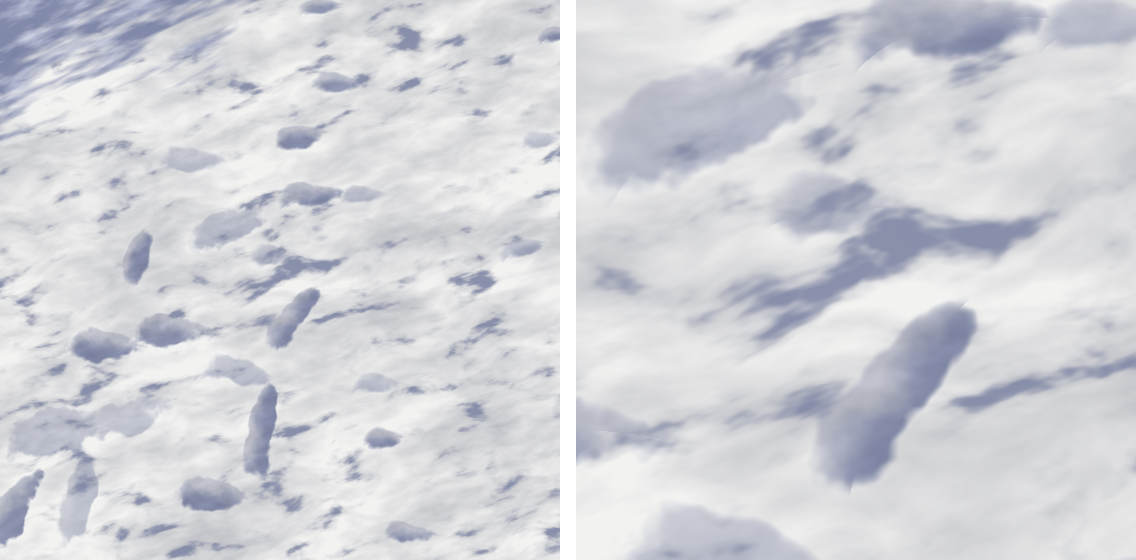
Left, the full canvas; right, a detail of the centre.
Write a Shadertoy shader that draws this texture.

```glsl
const vec3 SNOW_SHADE  = vec3(0.755, 0.760, 0.780);
const vec3 SNOW_BRIGHT = vec3(0.950, 0.950, 0.945);
const vec3 SMUDGE      = vec3(0.690, 0.700, 0.740);
const vec3 DENT_DEEP   = vec3(0.490, 0.520, 0.640);
const vec3 DENT_PALE   = vec3(0.730, 0.735, 0.775);
const vec3 SLOPE_BLUE  = vec3(0.520, 0.550, 0.680);
const float GRAIN_ANGLE = 0.28;
const float SLOPE_ANGLE = 0.42;
const float EDGE_SOFTNESS = 0.008;
const float SNOW_LEVEL = 0.63;
const float MARK_THRESHOLD = 0.20;
const float MARK_SOFTNESS = 0.24;
const int TRAIL_PRINTS = 9;
const int STRAY_PRINTS = 7;

float hash(vec2 p) {
    vec3 q = fract(p.xyx * vec3(0.1031, 0.1030, 0.0973));
    q += dot(q, q.yzx + 33.33);
    return fract((q.x + q.y) * q.z);
}

vec2 rotate(vec2 p, float angle) {
    float c = cos(angle), s = sin(angle);
    return vec2(c * p.x + s * p.y, c * p.y - s * p.x);
}

float cornerSlope(vec2 cell, vec2 offset) {
    float angle = 6.2832 * hash(cell);
    return dot(vec2(cos(angle), sin(angle)), offset);
}

float gradientNoise(vec2 p) {
    vec2 i = floor(p), f = fract(p);
    vec2 u = f * f * f * (f * (f * 6.0 - 15.0) + 10.0);
    vec2 e = vec2(1.0, 0.0);
    float low = mix(cornerSlope(i, f), cornerSlope(i + e, f - e), u.x);
    float high = mix(cornerSlope(i + e.yx, f - e.yx), cornerSlope(i + 1.0, f - 1.0), u.x);
    return mix(low, high, u.y);
}

float fbm(vec2 p) {
    float sum = 0.0, amplitude = 0.6;
    for (int i = 0; i < 4; i++) {
        sum += amplitude * gradientNoise(p);
        p = rotate(p, 0.15) * 2.03 + 17.3;
        amplitude *= 0.5;
    }
    return sum;
}

// Adds one dent: x = coverage, y = paleness of its floor, z = lit rim
void addPrint(inout vec3 dents, vec2 p, float size, float seed, float ragged) {
    float upright = step(0.88, hash(vec2(seed, 7.0)));
    float angle = GRAIN_ANGLE + 0.6 * (hash(vec2(seed, 3.0)) - 0.5) + 1.0 * upright;
    vec2 q = rotate(p, angle) / (size * vec2(1.0, 0.52 - 0.1 * upright));
    // Slant the outline so that the tips point along the ground
    q.x += 0.35 * q.y;
    q.y += 0.3 * q.x * q.x - 0.12;
    float d = pow(abs(q.x), 1.25) + pow(abs(q.y), 1.9) - 1.0 + 1.7 * ragged;
    float edge = EDGE_SOFTNESS / (size * 0.6);
    float strength = mix(0.45, 1.0, smoothstep(0.05, 0.4, hash(vec2(seed, 9.0))));
    float cover = strength * (1.0 - smoothstep(-edge, edge * (1.0 + step(0.0, q.y)), d));
    float pale = smoothstep(-0.7, 0.9, q.y + 0.3 * q.x + 1.8 * ragged);
    dents.y = mix(dents.y, pale, cover);
    dents.x = max(dents.x, cover);
    dents.z = max(dents.z, exp(-0.9 * dot(q, q)));
}

vec3 footprints(vec2 uv, float ragged) {
    vec3 dents = vec3(0.0);
    // Two trails that shrink with distance
    for (int trail = 0; trail < 2; trail++) {
        bool near = trail == 0;
        vec2 start = near ? vec2(0.05, 0.05) : vec2(0.41, 0.12);
        vec2 finish = near ? vec2(0.39, 0.68) : vec2(0.60, 0.97);
        vec2 side = normalize(vec2(finish.y - start.y, start.x - finish.x));
        for (int i = 0; i < TRAIL_PRINTS; i++) {
            float t = float(i) / float(TRAIL_PRINTS - 1);
            float seed = float(i + trail * 31) + 5.0;
            float foot = float(i % 2) * 2.0 - 1.0;
            vec2 jitter = vec2(hash(vec2(seed, 1.0)), hash(vec2(seed, 2.0))) - 0.5;
            vec2 center = mix(start, finish, t) + side * foot * (near ? 0.05 : 0.03) + 0.03 * jitter;
            float size = near ? mix(0.084, 0.046, t) : mix(0.060, 0.026, t);
            addPrint(dents, uv - center, size * (0.85 + 0.3 * hash(vec2(seed, 4.0))), seed, ragged);
        }
    }
    // Small strays on the far side
    for (int i = 0; i < STRAY_PRINTS; i++) {
        float seed = float(i) + 80.0;
        vec2 center = vec2(0.62 + 0.38 * hash(vec2(seed, 1.0)),
                           (float(i) + hash(vec2(seed, 2.0))) / float(STRAY_PRINTS));
        addPrint(dents, uv - center, mix(0.036, 0.022, center.y), seed, ragged);
    }
    return dents;
}

void mainImage(out vec4 fragColor, in vec2 fragCoord) {
    vec2 uv = fragCoord / iResolution.y;
    vec2 grain = rotate(uv, GRAIN_ANGLE);
    vec2 warped = grain + 0.016 * vec2(gradientNoise(uv * 11.0), gradientNoise(uv * 11.0 + 40.0));

    // Wind-packed snow
    float drifts = fbm(warped * vec2(4.0, 11.0));
    float crust = fbm(warped * vec2(20.0, 48.0) + 9.0);
    vec3 dents = footprints(uv, fbm(uv * 16.0 + 3.0));
    float tone = SNOW_LEVEL + 1.25 * drifts + 0.5 * crust + 0.3 * dents.z;
    vec3 color = mix(SNOW_SHADE, SNOW_BRIGHT, clamp(tone, 0.0, 1.0));

    // Broken crumbs with faint smudges around them, gathered in patches
    float patches = gradientNoise(uv * 5.0 + 21.0);
    float crumbs = fbm(warped * vec2(13.0, 30.0) + 51.0) + 0.4 * patches;
    float smudges = smoothstep(0.02, 0.34, crumbs);
    float marks = smoothstep(MARK_THRESHOLD, MARK_THRESHOLD + MARK_SOFTNESS, crumbs);
    color = mix(color, SMUDGE, 0.5 * smudges);
    color = mix(color, DENT_DEEP, 0.85 * marks);

    // Shaded slope in the upper left corner, fraying into streaks
    vec2 slope = rotate(uv, SLOPE_ANGLE);
    float ridges = fbm(slope * vec2(5.0, 26.0) + 70.0);
    float flecks = fbm(slope * vec2(12.0, 38.0) + 33.0);
    float height = uv.y - 0.81 - 0.46 * uv.x;
    float shade = smoothstep(-0.06, 0.07, height + 0.30 * ridges);
    vec3 slopeColor = SLOPE_BLUE + vec3(0.55, 0.53, 0.42) * max(flecks, -0.08);
    color = mix(color, slopeColor, 0.92 * shade);

    // Dents
    vec3 dentFloor = mix(DENT_DEEP, DENT_PALE, dents.y) + 0.10 * crust;
    color = mix(color, dentFloor, 0.95 * dents.x);

    fragColor = vec4(clamp(color, 0.0, 1.0), 1.0);
}
```
